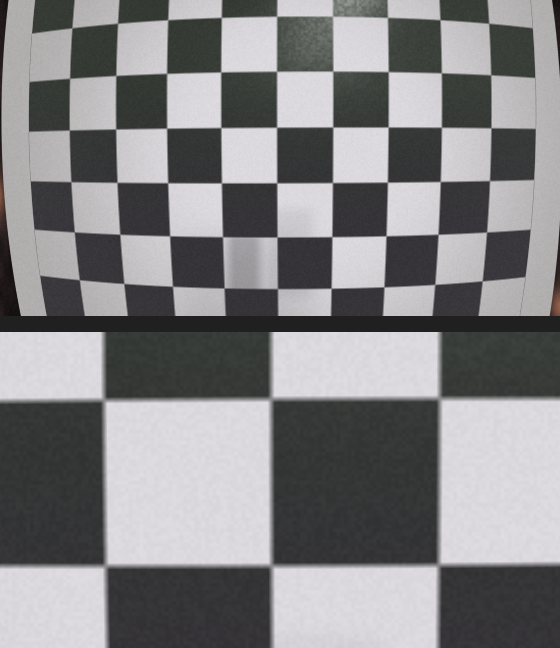
Top: the whole. Bottom: its middle third, enlarged.
A Shadertoy shader for this pattern:

```glsl
// Checkerboard sheet, ten columns wide, bowed by a wide-angle lens with gloss and soft shadows.

const float PI = 3.14159265;
const vec2 LENS_CENTER = vec2(0.049, 0.009);
const vec2 CELL_SIZE = vec2(0.1773, 0.1762);
const vec2 BOARD_ORIGIN = vec2(-0.058, 0.0868);
const float HALF_COLUMNS = 5.0;

float hash(vec2 p) {
    vec3 q = fract(p.xyx * 0.1031);
    q += dot(q, q.yzx + 33.33);
    return fract((q.x + q.y) * q.z);
}

float valueNoise(vec2 p) {
    vec2 i = floor(p), f = fract(p);
    f = f * f * (3.0 - 2.0 * f);
    float low = mix(hash(i), hash(i + vec2(1, 0)), f.x);
    float high = mix(hash(i + vec2(0, 1)), hash(i + vec2(1, 1)), f.x);
    return mix(low, high, f.y);
}

// Radial lens bow, then a slight tilt and roll; returns cell coordinates.
vec2 boardCoords(vec2 p) {
    vec2 q = p - LENS_CENTER;
    float r2 = dot(q, q);
    q *= 1.0 + 0.1 * r2 + 0.1 * r2 * r2;
    q /= 1.0 + 0.047 * q.y;
    q.y -= 0.004 * q.x;
    return (q - BOARD_ORIGIN) / CELL_SIZE;
}

// Square wave from -1 to 1 with edges at whole numbers.
float softSquare(float x, float blur) {
    return clamp(asin(sin(PI * x)) / (PI * blur), -1.0, 1.0);
}

float softBox(vec2 p, vec2 halfSize, float blur) {
    vec2 d = abs(p) - halfSize;
    return (1.0 - smoothstep(-blur, blur, d.x)) * (1.0 - smoothstep(-blur, blur, d.y));
}

float glow(vec2 p, vec2 radius) {
    p /= radius;
    return exp(-dot(p, p));
}

vec3 paperColor(vec2 p) {
    float falloff = smoothstep(0.3, 0.95, length(p - vec2(0.06, 0.03)));
    vec3 color = mix(vec3(0.86, 0.85, 0.87), vec3(0.69, 0.68, 0.68), falloff);
    // Overlapping soft shadows near the lower middle
    color *= 1.0 - 0.22 * softBox(p - vec2(-0.113, -0.37), vec2(0.05, 0.13), 0.025);
    color *= 1.0 - 0.06 * softBox(p - vec2(0.03, -0.3), vec2(0.075, 0.14), 0.03);
    return color * (1.0 - 0.08 * softBox(p - vec2(-0.1, -0.5), vec2(0.2, 0.25), 0.09));
}

vec3 inkColor(vec2 p) {
    vec3 color = mix(vec3(0.21, 0.20, 0.22), vec3(0.19, 0.21, 0.19), smoothstep(-0.3, 0.3, p.y));
    color += 0.02 * smoothstep(0.4, 0.9, length(p));
    // Mottled gloss along the top
    float mottle = 0.75 + 0.5 * valueNoise(p * 130.0);
    float gloss = 0.3 * glow(p - vec2(0.22, 0.53), vec2(0.13, 0.1))
                + 0.14 * glow(p - vec2(0.12, 0.38), vec2(0.15, 0.13))
                + 0.05 * glow(p - vec2(0.2, 0.3), vec2(0.5, 0.2));
    return color + gloss * mottle;
}

vec3 backdropColor(vec2 p) {
    vec3 color = vec3(0.13, 0.10, 0.10) * (0.6 + 0.8 * valueNoise(p * vec2(60.0, 14.0)));
    float skin = glow(p - vec2(-0.9, -0.12), vec2(0.03, 0.07))
               + glow(p - vec2(0.89, -0.47), vec2(0.035, 0.055));
    return mix(color, vec3(0.58, 0.38, 0.30), min(skin, 1.0));
}

void mainImage(out vec4 fragColor, in vec2 fragCoord) {
    vec2 p = (fragCoord - 0.5 * iResolution.xy) / iResolution.y;
    vec2 cell = boardCoords(p);
    float blur = max(0.02, 1.0 / (iResolution.y * CELL_SIZE.y));

    // Light cells and the plain margins are bare paper
    float light = 0.5 + 0.5 * softSquare(cell.x, blur) * softSquare(cell.y, blur);
    float inside = 1.0 - smoothstep(-blur, blur, abs(cell.x) - HALF_COLUMNS);
    vec3 color = mix(paperColor(p), inkColor(p), inside * (1.0 - light));

    // Sheet edges
    float leftEdge = smoothstep(-blur, blur, cell.x + 5.75);
    float rightEdge = smoothstep(-blur, blur, 5.65 - 0.038 * cell.y - cell.x);
    color = mix(backdropColor(p), color, leftEdge * rightEdge);

    // Fine grain
    color += 0.03 * (valueNoise(p * 260.0 + 300.0) - 0.5);
    fragColor = vec4(clamp(color, 0.0, 1.0), 1.0);
}
```
